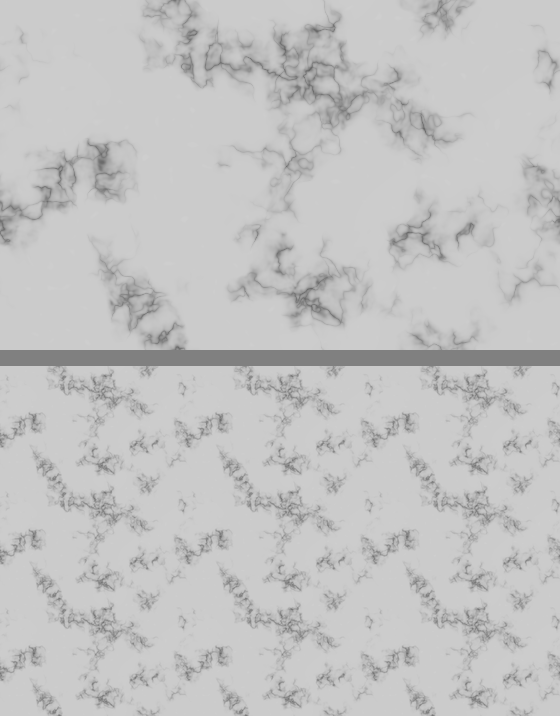
Top: one tile. Bottom: repeated 3 by 3.
A Shadertoy shader for this texture:

```glsl
// Pale grey marble with clustered, crinkled dark veins and smoky halos, tiling seamlessly.

const vec3 STONE = vec3(0.797);
const vec3 VEIN_INK = vec3(0.40);

// Pseudo-random unit vector for a lattice cell.
vec2 cellDirection(vec2 cell, float seed) {
    vec3 h = fract(vec3(cell.xyx + seed * 7.31) * vec3(0.1031, 0.1030, 0.0973));
    h += dot(h, h.yzx + 33.33);
    float angle = 6.28318 * fract((h.x + h.y) * h.z);
    return vec2(cos(angle), sin(angle));
}

// Slope contribution of one wrapped lattice corner.
float corner(vec2 cell, vec2 offset, vec2 period, float seed) {
    vec2 wrapped = floor(mod(cell + 0.5, period));
    return dot(cellDirection(wrapped, seed), offset);
}

// Gradient noise repeating after "period" cells.
float tileNoise(vec2 p, vec2 period, float seed) {
    vec2 i = floor(p);
    vec2 f = p - i;
    vec2 s = f * f * f * (f * (f * 6.0 - 15.0) + 10.0);
    vec2 e = vec2(1.0, 0.0);
    float low = mix(corner(i, f, period, seed),
                    corner(i + e.xy, f - e.xy, period, seed), s.x);
    float high = mix(corner(i + e.yx, f - e.yx, period, seed),
                     corner(i + e.xx, f - e.xx, period, seed), s.x);
    return mix(low, high, s.y);
}

// Sum of octaves; each is shifted so that the lattices do not line up.
float tileFbm(vec2 uv, vec2 period, int octaves, float gain, float seed) {
    float sum = 0.0;
    float amplitude = 1.0;
    for (int k = 0; k < octaves; k++) {
        float layer = seed + float(k) * 3.0;
        vec2 shift = fract(layer * vec2(0.618, 0.414));
        sum += amplitude * tileNoise(uv * period + shift, period, layer);
        amplitude *= gain;
        period *= 2.0;
    }
    return sum;
}

// Soft line along the zero level of a field.
float ridge(float field, float width) {
    return exp(-sqrt(field * field + 0.04 * width * width) / width);
}

void mainImage(out vec4 fragColor, in vec2 fragCoord) {
    vec2 uv = fragCoord / iResolution.xy;

    // Bend the domain so that veins wander.
    vec2 bend = vec2(tileFbm(uv, vec2(13.0, 8.0), 3, 0.5, 41.0),
                     tileFbm(uv, vec2(13.0, 8.0), 3, 0.5, 57.0));
    vec2 q = uv + bend * vec2(0.016, 0.026);

    // Clusters decide where veins gather.
    float cluster = tileFbm(q, vec2(5.0, 3.0), 4, 0.55, 3.0);
    float dense = smoothstep(0.04, 0.43, cluster);
    float fringe = smoothstep(-0.12, 0.22, cluster);

    // Crinkled loops with smoky halos, and long strands between clusters.
    float loops = tileFbm(q, vec2(16.0, 10.0), 4, 0.5, 19.0);
    float strands = tileFbm(q, vec2(5.0, 3.0), 5, 0.5, 73.0);
    float smoke = 0.85 + 0.7 * tileFbm(uv, vec2(32.0, 20.0), 3, 0.6, 91.0);

    float ink = dense * (0.58 * ridge(loops, 0.22) * smoke + 0.42 * ridge(loops, 0.05));
    ink += fringe * (0.30 * ridge(strands, 0.018) + 0.10 * ridge(strands, 0.09) * smoke);

    // Faint pale flecks and broad tonal drift in the bare stone.
    float fleck = smoothstep(0.38, 0.55, tileNoise(q * vec2(48.0, 30.0), vec2(48.0, 30.0), 11.0));
    float drift = tileNoise(uv * vec2(3.0, 2.0) + 0.3, vec2(3.0, 2.0), 29.0);

    vec3 color = mix(STONE, VEIN_INK, clamp(ink, 0.0, 0.95));
    color += 0.010 * fleck + 0.006 * drift;
    fragColor = vec4(color, 1.0);
}
```
